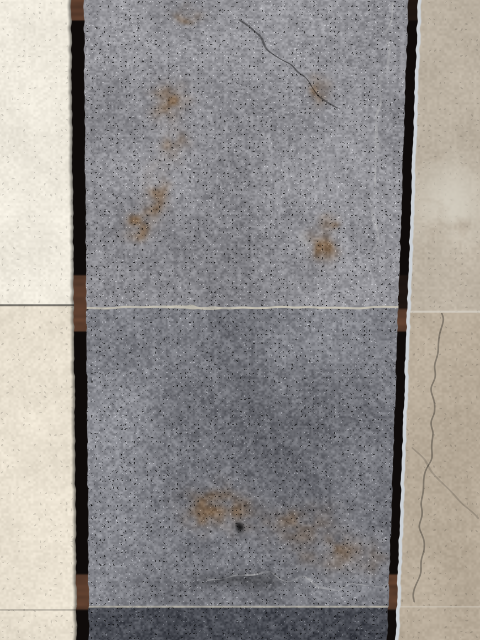
This texture is drawn by a WebGL 1 fragment shader. Its source:

```glsl
precision highp float;
// Weathered grey stone slabs between pale limestone tiles, with dark gaps and timber battens.
uniform vec2 u_resolution;

#define SLAB_UPPER vec3(0.56, 0.56, 0.58)
#define SLAB_LOWER vec3(0.475, 0.48, 0.505)
#define SLAB_BASE vec3(0.30, 0.31, 0.34)
#define CREAM vec3(0.935, 0.915, 0.865)
#define BEIGE vec3(0.735, 0.695, 0.635)
#define GAP vec3(0.06, 0.045, 0.04)
#define WOOD vec3(0.40, 0.27, 0.20)
#define RUST vec3(0.47, 0.36, 0.25)
#define MORTAR vec3(0.80, 0.78, 0.72)
#define GRAIN 0.24

float hash(vec2 p) {
  return fract(sin(dot(p, vec2(127.1, 311.7))) * 43758.5453);
}

float noise(vec2 p) {
  vec2 i = floor(p), f = fract(p);
  f = f * f * (3.0 - 2.0 * f);
  return mix(mix(hash(i), hash(i + vec2(1, 0)), f.x),
             mix(hash(i + vec2(0, 1)), hash(i + vec2(1, 1)), f.x), f.y);
}

float fbm(vec2 p) {
  float sum = 0.0, amp = 0.5;
  for (int i = 0; i < 5; i++) {
    sum += amp * noise(p);
    p = mat2(1.6, 1.2, -1.2, 1.6) * p + 7.3;
    amp *= 0.5;
  }
  return sum;
}

// Soft elliptical patch, one at its centre.
float blob(vec2 p, vec2 center, vec2 radius) {
  vec2 d = (p - center) / radius;
  return exp(-dot(d, d));
}

// Soft stroke between two points.
float stroke(vec2 p, vec2 a, vec2 b, float width) {
  vec2 d = b - a;
  float t = clamp(dot(p - a, d) / dot(d, d), 0.0, 1.0);
  return 1.0 - smoothstep(width * 0.4, width + 0.0012, length(p - a - d * t));
}

// Randomly turned flecks, one at most in each cell.
float flecks(vec2 p, float scale, float density) {
  vec2 g = p * scale, id = floor(g);
  float turn = 6.283 * hash(id + 3.1);
  vec2 d = fract(g) - 0.35 - 0.3 * vec2(hash(id + 11.7), hash(id + 23.9));
  d = mat2(cos(turn), sin(turn), -sin(turn), cos(turn)) * d;
  float size = 0.12 + 0.2 * hash(id + 5.3);
  float r = length(d * vec2(1.0, 1.9));
  return step(hash(id), density) * (1.0 - smoothstep(size * 0.5, size + 0.08, r));
}

// Coverage to the right of an edge.
float rightOf(float x, float edge) {
  float soft = 0.7 / u_resolution.y;
  return smoothstep(edge - soft, edge + soft, x);
}

float joint(float y, float level, float halfWidth) {
  return 1.0 - smoothstep(halfWidth * 0.5, halfWidth + 0.001, abs(y - level));
}

vec3 slabColor(vec2 p) {
  vec2 w = p + 0.022 * (vec2(noise(p * 38.0), noise(p * 38.0 + 40.0)) - 0.5);
  float upper = rightOf(p.y, 0.5195), base = 1.0 - rightOf(p.y, 0.052);
  float cloud = fbm(p * 11.0) - 0.48;
  vec3 c = mix(SLAB_LOWER, SLAB_UPPER, upper);
  c += 0.05 * (1.0 - upper) * (blob(p, vec2(0.17, 0.36), vec2(0.10, 0.3)) + blob(p, vec2(0.55, 0.47), vec2(0.08, 0.06)));
  c -= 0.05 * (1.0 - upper) * blob(p, vec2(0.43, 0.23), vec2(0.16, 0.14));
  c -= 0.03 * upper * blob(p, vec2(0.32, 0.60), vec2(0.2, 0.08));
  c = mix(c, SLAB_BASE, base) + 0.18 * cloud;
  // rust and damp stains
  float rust = blob(w, vec2(0.262, 0.842), vec2(0.022, 0.022)) + blob(w, vec2(0.272, 0.775), vec2(0.018, 0.022))
    + blob(w, vec2(0.243, 0.69), vec2(0.016, 0.035)) + blob(w, vec2(0.216, 0.642), vec2(0.02, 0.018))
    + 1.4 * blob(w, vec2(0.503, 0.612), vec2(0.016, 0.021)) + blob(w, vec2(0.515, 0.655), vec2(0.011, 0.012))
    + blob(w, vec2(0.495, 0.865), vec2(0.014, 0.019)) + 0.7 * blob(w, vec2(0.30, 0.974), vec2(0.02, 0.01))
    + blob(w, vec2(0.342, 0.205), vec2(0.04, 0.025)) + 0.7 * blob(w, vec2(0.47, 0.18), vec2(0.05, 0.025))
    + 0.7 * blob(w, vec2(0.54, 0.135), vec2(0.05, 0.025));
  c = mix(c, RUST, clamp(rust * (0.15 + 0.9 * noise(p * 70.0)), 0.0, 0.8));
  c *= 1.0 - 0.33 * blob(w, vec2(0.38, 0.09), vec2(0.075, 0.013));
  // grain, pits and pale crystals
  c += GRAIN * (0.55 * noise(p * 330.0) + 0.45 * noise(p * 190.0) - 0.5);
  c *= 1.0 - 0.6 * flecks(p, 150.0, 0.26) - 0.3 * flecks(p + 4.0, 240.0, 0.25);
  c += 0.16 * flecks(p + 9.0, 190.0, 0.16);
  c *= 1.0 - 0.8 * blob(w, vec2(0.369, 0.179), vec2(0.006));
  // cracks and pale veins
  c *= 1.0 - 0.4 * stroke(w, vec2(0.375, 0.965), vec2(0.525, 0.83), 0.001);
  float vein = stroke(w, vec2(0.612, 1.0), vec2(0.58, 0.77), 0.002) + stroke(w, vec2(0.58, 0.77), vec2(0.587, 0.60), 0.002)
    + stroke(w, vec2(0.32, 0.092), vec2(0.41, 0.10), 0.001) + stroke(w, vec2(0.41, 0.10), vec2(0.60, 0.073), 0.001);
  vein += blob(w, vec2(0.478, 0.615), vec2(0.008, 0.016)) + blob(w, vec2(0.582, 0.775), vec2(0.005, 0.014));
  c = mix(c, vec3(0.74), 0.6 * clamp(vein, 0.0, 1.0) * noise(p * 85.0));
  // mortar, thicker where it was smeared
  float smear = 0.0015 + 0.0035 * blob(p, vec2(0.305, 0.52), vec2(0.04, 0.1)) * noise(p * 90.0);
  float seam = joint(p.y, 0.5195 + 0.003 * (noise(p.xx * 25.0) - 0.5), smear) + 0.75 * joint(p.y, 0.052, 0.0014);
  return mix(c, MORTAR, clamp(seam, 0.0, 1.0) * (0.65 + 0.35 * noise(p * 120.0)));
}

vec3 paleTile(vec2 p, vec3 tone, vec2 joints) {
  float lower = 1.0 - rightOf(p.y, joints.x);
  vec3 c = tone * (1.0 - lower * vec3(0.025, 0.04, 0.06));
  c += 0.09 * (fbm(p * 18.0) - 0.48) + 0.06 * (noise(p * 260.0) - 0.5);
  return c * (1.0 - 0.12 * flecks(p, 120.0, 0.25));
}

void main() {
  vec2 p = gl_FragCoord.xy / u_resolution * vec2(0.75, 1.0);
  float down = 1.0 - p.y, rough = 0.002 * (noise(p.yy * 90.0) - 0.5);
  // gaps with battens crossing behind the joints
  float batten = smoothstep(0.48, 0.484, p.y) * (1.0 - smoothstep(0.568, 0.572, p.y))
    + smoothstep(0.966, 0.970, p.y) + smoothstep(0.045, 0.05, p.y) * (1.0 - smoothstep(0.10, 0.105, p.y));
  batten *= 1.0 - 0.8 * rightOf(p.x, 0.4) * smoothstep(0.515, 0.52, p.y);
  vec3 color = mix(GAP, WOOD, batten * (0.7 + 0.3 * noise(p * vec2(40.0, 180.0))));
  // central slabs
  float slab = rightOf(p.x, 0.131 + 0.008 * down + rough) * (1.0 - rightOf(p.x, 0.638 - 0.033 * down + rough));
  color = mix(color, slabColor(p), slab);
  // left tiles
  float leftEdge = 0.111 + 0.009 * down + rough;
  vec3 left = paleTile(p, CREAM, vec2(0.523, 0.047));
  left *= 1.0 - 0.5 * joint(p.y, 0.523, 0.0014) - 0.2 * joint(p.y, 0.047, 0.001);
  left *= 1.0 - 0.45 * smoothstep(leftEdge - 0.007, leftEdge, p.x);
  color = mix(color, left, 1.0 - rightOf(p.x, leftEdge));
  // right tiles with bleached patch, cracks and bright bevel
  float rightEdge = 0.653 - 0.035 * down + rough;
  vec3 right = paleTile(p, BEIGE, vec2(0.513, 0.052));
  float bleach = blob(p, vec2(0.705, 0.68), vec2(0.055, 0.07)) * smoothstep(0.3, 0.6, fbm(p * 25.0));
  right = mix(right, vec3(0.84, 0.82, 0.77), 0.8 * bleach);
  vec2 q = p + vec2(0.012 * (noise(p.yy * 28.0) - 0.5), 0.0);
  right *= 1.0 - 0.3 * stroke(q, vec2(0.688, 0.51), vec2(0.65, 0.06), 0.001)
    - 0.15 * stroke(q, vec2(0.64, 0.30), vec2(0.75, 0.19), 0.001);
  right = mix(right, vec3(0.85, 0.83, 0.79), 0.7 * joint(p.y, 0.513, 0.0015) + 0.4 * joint(p.y, 0.052, 0.001));
  right = mix(right, vec3(0.80, 0.82, 0.84), 1.0 - smoothstep(0.004, 0.007, p.x - rightEdge));
  color = mix(color, right, rightOf(p.x, rightEdge));
  gl_FragColor = vec4(clamp(color, 0.0, 1.0), 1.0);
}
```
